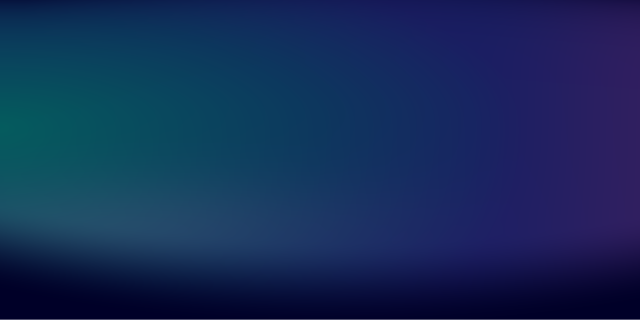
Give the GLSL for this background, as a Shadertoy shader.

```glsl
// A soft aurora-like backdrop: teal at the left runs through blue to violet.
// An elliptical distance, stepped into faint bands, drives the colour ramp; a
// haze lies low on the left, and curved fades sink the borders into night.

const vec3 TEAL   = vec3(0.015, 0.358, 0.366);
const vec3 BLUE   = vec3(0.050, 0.215, 0.368);
const vec3 INDIGO = vec3(0.104, 0.120, 0.388);
const vec3 VIOLET = vec3(0.200, 0.120, 0.375);
const vec3 NIGHT  = vec3(0.000, 0.000, 0.155);
const vec3 HAZE   = vec3(0.105, 0.035, 0.050);
const vec3 RIM    = vec3(0.850, 0.850, 0.880);

const vec2  TEAL_CENTER   = vec2(0.0, 0.60);
const float STRETCH_ABOVE = 1.42;
const float STRETCH_BELOW = 0.85;
const float BLUE_RADIUS   = 0.50;
const float INDIGO_RADIUS = 0.82;
const float BAND_COUNT    = 30.0;
const float BAND_STRENGTH = 0.45;

const vec2  HAZE_CENTER = vec2(0.18, 0.28);
const vec2  HAZE_SIZE   = vec2(0.40, 0.17);

const float FLOOR_BASE   = -0.030;
const float FLOOR_MIDDLE = 0.55;
const float FLOOR_CURVE  = 0.39;
const float FLOOR_SOFT   = 0.28;
const float TOP_SOFT     = 0.055;
const float RIM_HEIGHT   = 0.0012;

// Gently gathers a value into bands with soft edges.
float softBands(float value) {
    float scaled = value * BAND_COUNT;
    float stepped = floor(scaled) + smoothstep(0.25, 0.75, fract(scaled));
    return mix(scaled, stepped, BAND_STRENGTH) / BAND_COUNT;
}

// Teal to blue to indigo around the left centre, then violet to the right.
vec3 skyColor(vec2 uv) {
    vec2 offset = uv - TEAL_CENTER;
    offset.y *= mix(STRETCH_BELOW, STRETCH_ABOVE, smoothstep(-0.10, 0.16, offset.y));
    float radius = softBands(length(offset));
    vec3 color = mix(TEAL, BLUE, clamp(radius / BLUE_RADIUS, 0.0, 1.0));
    float indigo = clamp((radius - BLUE_RADIUS) / (INDIGO_RADIUS - BLUE_RADIUS), 0.0, 1.0);
    color = mix(color, INDIGO, indigo);
    return mix(color, VIOLET, smoothstep(0.72, 1.08, uv.x));
}

// Gaussian glow with its own width and height.
float glow(vec2 uv, vec2 center, vec2 size) {
    vec2 d = (uv - center) / size;
    return exp(-dot(d, d));
}

void mainImage(out vec4 fragColor, in vec2 fragCoord) {
    vec2 uv = fragCoord / iResolution.xy;
    vec3 color = skyColor(uv) + HAZE * glow(uv, HAZE_CENTER, HAZE_SIZE);

    // Lower fade, raised toward both sides
    float side = uv.x - FLOOR_MIDDLE;
    float floorLine = FLOOR_BASE + FLOOR_CURVE * side * side;
    color = mix(NIGHT, color, smoothstep(floorLine, floorLine + FLOOR_SOFT, uv.y));

    // Upper fade, strongest in the corners
    float topShade = exp(-(1.0 - uv.y) / TOP_SOFT);
    float topStrength = min(0.20 + 1.6 * side * side, 0.62);
    color = mix(color, NIGHT, topShade * topStrength);

    // Thin pale rim along the lower border, with area coverage
    float rim = clamp(RIM_HEIGHT * iResolution.y - fragCoord.y + 0.5, 0.0, 1.0);
    color = mix(color, RIM, rim);

    fragColor = vec4(color, 1.0);
}
```
